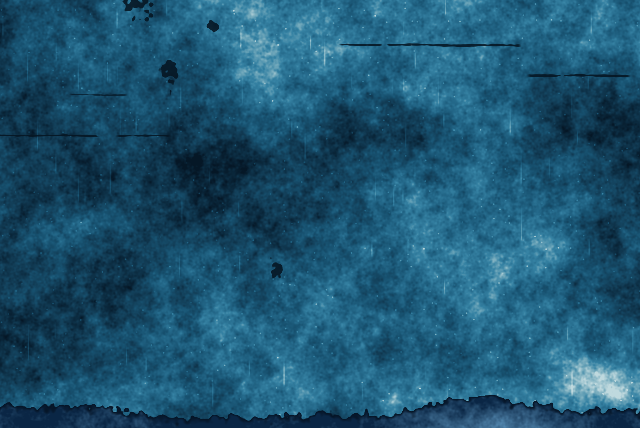
Give the GLSL for this texture, as a WebGL 1 fragment shader.

```glsl
precision highp float;
// Weathered blue plaster: soft light and dark stains under gritty cellular noise, with
// thin dark scratches, faint drips and specks, a few dark chips and a torn lower edge.
// One tone value is built up part by part and then looked up in a blue colour ramp.
uniform vec2 u_resolution;

vec2 hash2(vec2 p) {
  vec3 q = fract(vec3(p.xyx) * vec3(0.1031, 0.1030, 0.0973));
  q += dot(q, q.yzx + 33.33);
  return fract((q.xx + q.yz) * q.zy);
}

// Cellular noise: each cell holds one soft spot that is lighter or darker.
float spots(vec2 p) {
  float sum = 0.0;
  for (int j = -1; j <= 1; j++) {
    for (int i = -1; i <= 1; i++) {
      vec2 id = floor(p) + vec2(float(i), float(j));
      vec2 d = p - id - hash2(id);
      float fall = max(0.0, 1.0 - dot(d, d));
      sum += (hash2(id + 71.0).x * 2.0 - 1.0) * fall * fall;
    }
  }
  return sum;
}

float mottle(vec2 p) {
  float sum = 0.0, gain = 1.0;
  p *= 5.0;
  for (int i = 0; i < 6; i++) {
    sum += gain * spots(p);
    p = mat2(0.8, 0.6, -0.6, 0.8) * p * 2.1 + 17.3;
    gain *= 0.89;
  }
  return sum;
}

float stain(vec2 p, vec2 centre, vec2 radius) {
  vec2 d = (p - centre) / radius;
  return exp(-dot(d, d));
}

// Horizontal hairline with a ragged width and soft ends.
float scratch(vec2 p, float left, float right, float y, float width, float rough) {
  float off = abs(p.y - y + 0.006 * (p.x - left) + 0.0008 * sin(p.x * 31.0));
  float ragged = width * (1.0 + 0.6 * rough);
  float ends = smoothstep(left, left + 0.01, p.x) * (1.0 - smoothstep(right - 0.01, right, p.x));
  return (1.0 - smoothstep(ragged * 0.6, ragged + 0.0008, off)) * ends;
}

// Thin pale vertical runs, one in some of the tall cells.
float drips(vec2 p) {
  vec2 grid = p / vec2(0.024, 0.13);
  grid.y += hash2(vec2(floor(grid.x), 5.0)).x;
  vec2 id = floor(grid), f = fract(grid), h = hash2(id + 40.0);
  float line = 1.0 - smoothstep(0.03, 0.1, abs(f.x - 0.2 - 0.6 * h.x));
  float run = smoothstep(0.1, 0.2, f.y) * (1.0 - smoothstep(0.3, 0.4 + 0.5 * h.x, f.y));
  return line * run * smoothstep(0.8, 1.0, h.y);
}

float specks(vec2 p) {
  vec2 id = floor(p), h = hash2(id + 9.0);
  float dist = length(fract(p) - 0.2 - 0.6 * h);
  return (1.0 - smoothstep(0.06, 0.2, dist)) * smoothstep(0.85, 1.0, hash2(id + 63.0).x);
}

float chip(vec2 p, vec2 centre, float radius, float rough) {
  float dist = length((p - centre) * vec2(1.0, 0.8)) + rough * radius * 0.9;
  return 1.0 - smoothstep(radius * 0.75, radius, dist);
}

vec3 blueRamp(float t) {
  vec3 c = mix(vec3(0.02, 0.09, 0.15), vec3(0.04, 0.16, 0.24), clamp(t + 1.0, 0.0, 1.0));
  c = mix(c, vec3(0.07, 0.24, 0.34), clamp(t, 0.0, 1.0));
  c = mix(c, vec3(0.09, 0.32, 0.44), clamp(t - 1.0, 0.0, 1.0));
  c = mix(c, vec3(0.14, 0.41, 0.54), clamp(t - 2.0, 0.0, 1.0));
  c = mix(c, vec3(0.21, 0.51, 0.64), clamp(t - 3.0, 0.0, 1.0));
  c = mix(c, vec3(0.46, 0.67, 0.74), clamp(t - 4.0, 0.0, 1.0));
  return mix(c, vec3(0.75, 0.85, 0.87), clamp(t - 5.0, 0.0, 1.0));
}

void main() {
  vec2 p = gl_FragCoord.xy / u_resolution.y;
  float grit = mottle(p), rough = spots(p * 45.0) + 0.8 * spots(p * 105.0);
  vec2 q = p + 0.02 * sin(p.yx * vec2(17.0, 13.0)) + 0.03 * vec2(spots(p * 9.0), spots(p * 9.0 + 50.0));

  // Broad light and dark stains
  float tone = 2.05 + 0.8 * grit;
  tone += 1.4 * stain(q, vec2(0.8, 0.93), vec2(0.6, 0.18)) + stain(q, vec2(1.45, 0.95), vec2(0.3, 0.12));
  tone += 1.3 * stain(q, vec2(1.05, 0.58), vec2(0.12, 0.18)) + 1.3 * stain(q, vec2(1.15, 0.36), vec2(0.3, 0.13));
  tone += 1.2 * stain(q, vec2(0.6, 0.24), vec2(0.25, 0.14));
  tone -= 1.6 * stain(q, vec2(0.72, 0.66), vec2(0.25, 0.1)) + 1.2 * stain(q, vec2(0.2, 0.5), vec2(0.25, 0.28));
  tone -= stain(q, vec2(0.55, 0.5), vec2(0.15, 0.09)) + 0.8 * stain(q, vec2(1.25, 0.68), vec2(0.2, 0.1));
  tone -= 1.7 * stain(q, vec2(1.5, 0.64), vec2(0.17, 0.15)) + 1.6 * stain(q, vec2(1.48, 0.3), vec2(0.18, 0.09));
  tone -= 1.4 * stain(q, vec2(0.0, 0.2), vec2(0.2, 0.16)) + 1.4 * stain(q, vec2(0.0, 0.85), vec2(0.25, 0.2));

  // Pale worn band above the torn edge, then drips and specks
  float edge = 0.022 + 0.028 * (1.0 - smoothstep(0.18, 0.4, p.x)) + 0.015 * smoothstep(0.6, 1.0, p.x);
  edge += 0.04 * exp(-pow((p.x - 1.12) / 0.12, 2.0)) + 0.009 * rough + 0.008 * spots(p * 20.0);
  tone += (0.8 + 1.2 * smoothstep(0.8, 1.25, p.x)) * exp(-pow((q.y - 0.065) / 0.05, 2.0));
  tone += 1.3 * drips(p) + 1.8 * specks(p * 70.0);

  // Chips and scratches
  float dark = max(chip(p, vec2(0.32, 0.985), 0.03, rough), chip(p, vec2(0.4, 0.845), 0.018, rough));
  dark = max(dark, max(chip(p, vec2(0.5, 0.93), 0.012, rough), chip(p, vec2(0.65, 0.37), 0.011, rough)));
  dark = max(dark, scratch(p, 0.79, 1.22, 0.896, 0.0022, rough));
  dark = max(dark, scratch(p, 1.23, 1.475, 0.824, 0.0025, rough));
  dark = max(dark, scratch(p, -0.02, 0.235, 0.684, 0.002, rough));
  dark = max(dark, scratch(p, 0.27, 0.4, 0.683, 0.002, rough));
  dark = max(dark, 0.8 * scratch(p, 0.16, 0.3, 0.779, 0.0016, rough));
  vec3 color = mix(blueRamp(tone), vec3(0.02, 0.08, 0.13), 0.88 * dark);

  // Torn lower edge: dark rim over a deeper blue layer
  float depth = edge - p.y, sheen = 0.8 * stain(p, vec2(1.18, 0.0), vec2(0.16, 0.05));
  vec3 under = mix(vec3(0.04, 0.15, 0.27), vec3(0.36, 0.58, 0.74), clamp(sheen + 0.16 * grit, 0.0, 1.0));
  under = mix(vec3(0.02, 0.08, 0.15), under, smoothstep(0.0, 0.014, depth));
  gl_FragColor = vec4(mix(color, under, smoothstep(-0.0012, 0.0012, depth)), 1.0);
}
```
